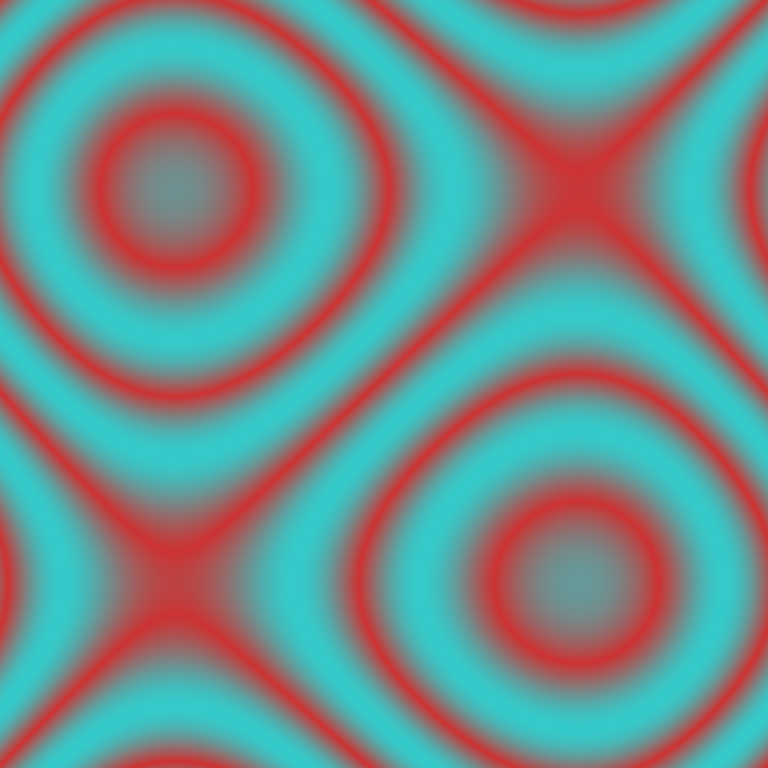
Give the GLSL for this pattern, as a Shadertoy shader.

```glsl
// Smooth interference bands: one horizontal and one vertical wave are
// subtracted, and the folded sine of their height blends two colours
// into closed rings around the peaks and crossings at the saddles.

#define RED         vec3(0.80, 0.20, 0.20)
#define CYAN        vec3(0.20, 0.80, 0.80)
#define REPEATS     vec2(1.0, 1.0)      // wave periods across and down
#define PHASE       vec2(0.06, 0.02)    // wave shift in radians
#define AMPLITUDE   vec2(0.988, 1.012)  // unequal heights open the saddles
#define OVERTONE    vec2(0.04, 0.02)    // slight skew of each wave
#define BAND_STEP   0.90                // height between red lines
#define BAND_OFFSET 0.015               // height of the central red line
#define SOFTNESS    0.015               // rounding of the red crests

const float PI = 3.14159265;

// Difference of two slightly skewed waves, one along each axis
float waveHeight(vec2 uv) {
    vec2 angle = 2.0 * PI * REPEATS * uv;
    vec2 wave = AMPLITUDE * sin(angle + PHASE) + OVERTONE * sin(2.0 * angle);
    return wave.x - wave.y;
}

// 0 on a red line, 1 midway between two lines
float bandBlend(float height) {
    float s = sin(PI * (height - BAND_OFFSET) / BAND_STEP);
    return sqrt(s * s + SOFTNESS * SOFTNESS) - SOFTNESS;
}

void mainImage(out vec4 fragColor, in vec2 fragCoord) {
    vec2 uv = fragCoord / iResolution.xy;
    float blend = bandBlend(waveHeight(uv));
    fragColor = vec4(mix(RED, CYAN, blend), 1.0);
}
```
